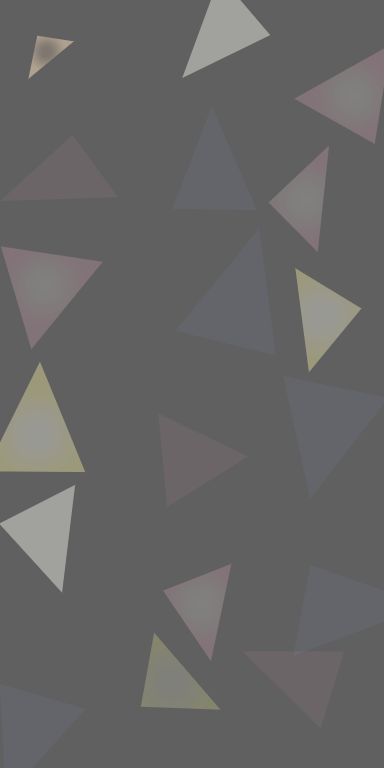
Write a Shadertoy shader that draws this background.

```glsl
// Scattered translucent triangles in soft pale tints on flat grey.
#define COLUMNS 3
#define ROWS 6
#define SHIFT 0.30        // how far a triangle strays from its cell centre
#define SKEW 0.90         // spread of the corner angles, in radians
#define STRETCH 0.60      // spread of the corner radii
#define SIZE 1.0          // scale of every triangle
#define SEED 4.0
#define BACKGROUND vec3(0.376)

const float TAU = 6.2831853;

vec3 hash3(float n) {
    vec3 p = fract(vec3(n + SEED) * vec3(0.1031, 0.1030, 0.0973));
    p += dot(p, p.yzx + 33.33);
    return fract((p.xxy + p.yzz) * p.zyx);
}

// Signed distance to the line through a and b, positive on its right side.
float edgeDistance(vec2 p, vec2 a, vec2 b) {
    vec2 e = b - a;
    return dot(p - a, normalize(vec2(e.y, -e.x)));
}

// Tints at the centre and rim, and the mean radius, of each kind of triangle.
void pickKind(int slot, out vec3 core, out vec3 rim, out float radius) {
    if (slot < 2) {              // white
        core = rim = vec3(0.63, 0.63, 0.62);
        radius = 0.17;
    } else if (slot < 4) {       // yellow
        core = vec3(0.60, 0.60, 0.58);
        rim = vec3(0.61, 0.60, 0.48);
        radius = 0.16;
    } else if (slot < 5) {       // olive
        core = vec3(0.50, 0.50, 0.48);
        rim = vec3(0.52, 0.52, 0.43);
        radius = 0.15;
    } else if (slot < 9) {       // pink
        core = vec3(0.50, 0.50, 0.49);
        rim = vec3(0.51, 0.45, 0.47);
        radius = 0.145;
    } else if (slot < 12) {      // faint mauve
        core = rim = vec3(0.420, 0.398, 0.402);
        radius = 0.15;
    } else if (slot < 13) {      // small peach
        core = vec3(0.50, 0.47, 0.44);
        rim = vec3(0.69, 0.63, 0.56);
        radius = 0.07;
    } else {                     // faint blue
        core = rim = vec3(0.388, 0.398, 0.417);
        radius = 0.17;
    }
    radius *= SIZE;
}

void mainImage(out vec4 fragColor, in vec2 fragCoord) {
    float pixel = 1.0 / iResolution.x;
    vec2 p = fragCoord * pixel;
    vec2 cell = vec2(1.0, iResolution.y * pixel) / vec2(COLUMNS, ROWS);
    vec3 color = BACKGROUND;

    for (int id = 0; id < COLUMNS * ROWS; id++) {
        // A coprime stride spreads the kinds evenly over the grid.
        int slot = (7 * id + 15) % 18;
        vec3 core, rim;
        float radius;
        pickKind(slot, core, rim, radius);

        // Jittered centre and three corners in counter-clockwise order.
        float n = float(id) * 7.0;
        vec3 place = hash3(n);
        vec3 turn = (hash3(n + 1.0) - 0.5) * SKEW;
        vec3 reach = radius * (1.0 + (hash3(n + 2.0) - 0.5) * STRETCH);
        vec2 grid = vec2(id % COLUMNS, id / COLUMNS) + 0.5;
        vec2 q = p - cell * (grid + (place.xy - 0.5) * 2.0 * SHIFT);
        vec3 angle = TAU * (place.z + vec3(0.0, 1.0, 2.0) / 3.0) + turn;
        vec2 a = reach.x * vec2(cos(angle.x), sin(angle.x));
        vec2 b = reach.y * vec2(cos(angle.y), sin(angle.y));
        vec2 c = reach.z * vec2(cos(angle.z), sin(angle.z));

        float d = max(edgeDistance(q, a, b),
                  max(edgeDistance(q, b, c), edgeDistance(q, c, a)));
        float mask = clamp(0.5 - d / pixel, 0.0, 1.0);

        // Radial tint; overlaps add their light.
        float fade = smoothstep(0.1, 0.8, length(q - (a + b + c) / 3.0) / radius);
        color += mask * (mix(core, rim, fade) - BACKGROUND);
    }
    fragColor = vec4(min(color, 1.0), 1.0);
}
```
